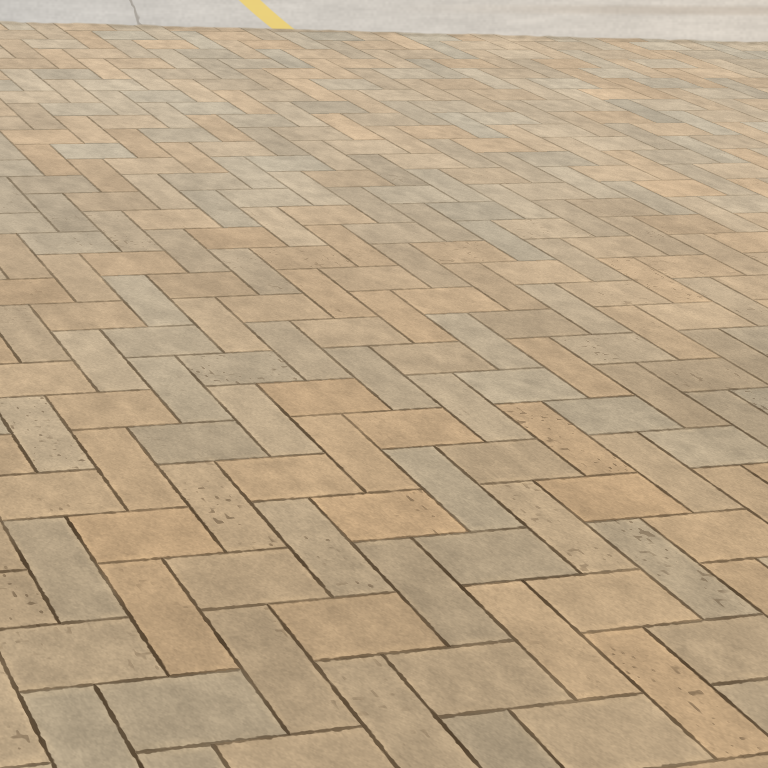
Reproduce this texture procedurally as a three.js fragment shader.

```glsl
// Herringbone paving of 2:1 tan bricks receding towards a pale concrete strip.
// Each point is projected onto the ground plane, where a diagonal cell rule
// picks the brick; joints, stains and specks are added in ground units.
varying vec2 vUv;

float hash(vec2 p) {
  return fract(sin(dot(p, vec2(127.1, 311.7))) * 43758.545);
}

float noise(vec2 p) {
  vec2 i = floor(p), f = fract(p);
  f = f * f * (3.0 - 2.0 * f);
  return mix(mix(hash(i), hash(i + vec2(1.0, 0.0)), f.x),
             mix(hash(i + vec2(0.0, 1.0)), hash(i + vec2(1.0)), f.x), f.y);
}

float fbm(vec2 p) {
  float sum = 0.0, amp = 0.5;
  for (int i = 0; i < 4; i++) {
    sum += amp * noise(p);
    p = p * 2.03 + 17.3;
    amp *= 0.5;
  }
  return sum / 0.9375;
}

// Canvas (y down) to ground: inverse of the perspective with these columns.
vec2 ground(vec2 p) {
  vec3 across = vec3(0.0909, 0.0010, 0.0117);
  vec3 along = vec3(0.0367, 0.0267, -0.0557);
  vec3 origin = vec3(0.3477, 0.7865, 1.0);
  vec3 h = vec3(p, 1.0);
  return vec2(dot(h, cross(along, origin)), dot(h, cross(origin, across)))
       / dot(h, cross(across, along));
}

vec3 paving(vec2 p) {
  vec2 q = ground(p);
  float e = 0.0011;
  vec2 dx = ground(p + vec2(e, 0.0)) - q, dy = ground(p + vec2(0.0, e)) - q;
  vec2 blur = sqrt(dx * dx + dy * dy);
  float near = smoothstep(0.0, 0.75, p.y);

  // Herringbone: four cell kinds repeat along every row, shifted by one per row
  vec2 cell = floor(q);
  float kind = mod(cell.x - cell.y, 4.0);
  bool flat_ = kind < 1.5;
  vec2 corner = cell - (flat_ ? vec2(kind, 0.0) : vec2(0.0, 3.0 - kind));
  vec2 size = flat_ ? vec2(2.0, 1.0) : vec2(1.0, 2.0);
  vec2 local = q - corner;
  vec2 edge = min(local, size - local);

  // Brick tone: lighter with distance, some greyer and some more orange
  float tone = hash(corner + 3.7), hue = hash(corner + 41.2);
  vec3 col = mix(vec3(0.785, 0.715, 0.615), vec3(0.712, 0.622, 0.500), near);
  col *= 0.96 + 0.08 * tone;
  col += (hue - 0.5) * vec3(0.050, -0.005, -0.045);

  // Weathering: broad stains, mottling and fine grain
  col *= 1.0 + 0.13 * (fbm(q * 0.45 + 8.0) - 0.5);
  col *= 1.0 + 0.17 * (fbm(q * 3.5 + corner * 5.0) - 0.5);
  float grain = noise(q * 24.0) + noise(q * 41.0 + 9.0) - 1.0;
  col *= 1.0 + 0.065 * grain * (0.35 + 0.65 * near);

  // Dark specks gathered on a few bricks
  float dirty = smoothstep(0.45, 1.0, hash(corner + 77.0));
  float speck = smoothstep(0.76, 0.92, noise(q * 13.0 + 30.0));
  speck *= smoothstep(0.42, 0.65, fbm(q * 1.8 + 5.0));
  col = mix(col, vec3(0.40, 0.33, 0.25), 0.6 * speck * dirty * near);

  // Worn pale rims, then ragged joints, deeper along the receding lines
  float rough = noise(q * 11.0) - 0.5 + 0.6 * (noise(q * 27.0) - 0.5);
  float rim = 1.0 - smoothstep(0.05, 0.14, min(edge.x, edge.y));
  col += vec3(0.055, 0.045, 0.030) * rim * near * noise(q * 4.0 + 60.0);
  vec2 halfWidth = vec2(0.031, 0.023) + 0.022 * rough;
  vec2 gap = 1.0 - smoothstep(halfWidth - blur, halfWidth + blur, edge);
  gap *= vec2(0.88, 0.66) * (0.65 + 0.45 * noise(q * 1.7 + 90.0));
  gap *= mix(0.62, 1.0, near) * (1.0 - 0.4 * p.x * (1.0 - near));
  vec3 jointColor = mix(vec3(0.42, 0.37, 0.29), vec3(0.29, 0.23, 0.16), near);
  return mix(col, jointColor, max(gap.x, gap.y));
}

vec3 concrete(vec2 p) {
  vec3 col = mix(vec3(0.80, 0.785, 0.76), vec3(0.85, 0.815, 0.765), p.x);
  col *= 1.0 + 0.10 * (fbm(p * vec2(16.0, 110.0)) - 0.5);
  col *= 1.0 + 0.04 * (noise(p * 260.0) - 0.5);
  // Brownish streak on the right and a thin crack on the left
  float streak = 1.0 - smoothstep(0.002, 0.009, abs(p.y - 0.008 - 0.006 * p.x));
  col = mix(col, vec3(0.72, 0.66, 0.59), 0.4 * streak * smoothstep(0.45, 0.9, p.x));
  float crack = abs(p.x - 0.169 - 0.35 * p.y - 0.004 * noise(p * 180.0));
  col = mix(col, vec3(0.58, 0.55, 0.51), 0.6 - 0.6 * smoothstep(0.0005, 0.003, crack));
  // Slanted yellow paint mark
  float mark = abs(p.x - 0.325 - 1.05 * p.y - 3.0 * p.y * p.y);
  return mix(col, vec3(0.93, 0.82, 0.46), 0.9 - 0.9 * smoothstep(0.012, 0.016, mark));
}

void main() {
  vec2 p = vec2(vUv.x, 1.0 - vUv.y);
  float border = 0.028 + 0.027 * p.x + 0.002 * (noise(p * 70.0) - 0.5);
  vec3 col = mix(concrete(p), paving(p), smoothstep(-0.0015, 0.0015, p.y - border));
  // Faint dirt line where the paving meets the concrete
  float dirt = 1.0 - smoothstep(0.0, 0.004, abs(p.y - border - 0.002));
  col = mix(col, vec3(0.50, 0.45, 0.37), 0.4 * dirt * noise(p * 90.0));
  gl_FragColor = vec4(col, 1.0);
}
```
